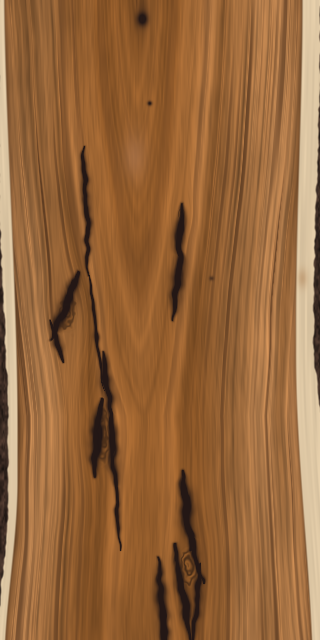
Reproduce this texture procedurally as a WebGL 1 fragment shader.

```glsl
precision highp float;
// A live-edge plank: brown heartwood with nested cathedral grain, pale sapwood
// and bark at the sides. Stretched value noise follows a warped ring field;
// knots push the grain aside and tapered strokes add the dark cracks.

uniform vec2 u_resolution;

const vec3 WOOD_DARK  = vec3(0.29, 0.18, 0.10);
const vec3 WOOD_AMBER = vec3(0.58, 0.36, 0.165);
const vec3 WOOD_TAN   = vec3(0.66, 0.46, 0.28);
const vec3 SAPWOOD    = vec3(0.88, 0.79, 0.65);
const vec3 BARK       = vec3(0.22, 0.16, 0.13);
const vec3 INK        = vec3(0.12, 0.08, 0.08);
const float HEART_X   = 0.435; // axis of the arches
const float ARCH      = 0.14;  // how fast the arches close downwards
const float ARCH_END  = 1.3;   // depth where the last arch closes
const float GRAIN     = 0.34;  // contrast of the grain

float hash(vec2 p) {
  return fract(sin(dot(p, vec2(127.1, 311.7))) * 43758.5);
}

float noise(vec2 p) {
  vec2 i = floor(p), f = fract(p);
  f = f * f * (3.0 - 2.0 * f);
  return mix(mix(hash(i), hash(i + vec2(1, 0)), f.x),
             mix(hash(i + vec2(0, 1)), hash(i + vec2(1, 1)), f.x), f.y);
}

float fbm(vec2 p) {
  return 0.6 * noise(p) + 0.4 * noise(p * 2.3 + 7.3);
}

// Soft elliptical spot, 1 at the centre
float spot(vec2 p, vec2 c, vec2 r) {
  vec2 q = (p - c) / r;
  return exp(-dot(q, q));
}

// Knot: bends the grain in x and adds a ringed disc (coverage, shade)
void knot(vec2 p, vec2 c, vec2 r, float wobble, inout float x, inout vec2 disc) {
  x -= 0.62 * (p.x - c.x) * spot(p, c, r * 2.3);
  float d = length((p - c) / r) + wobble;
  float cover = 1.0 - smoothstep(0.55, 1.15, d);
  if (cover > disc.x) disc = vec2(cover, 0.5 + 0.5 * sin(d * 15.0));
}

// Stroke from s.xy to s.zw, thin at both ends
void stroke(vec2 p, vec4 s, float w, inout float ink) {
  vec2 ab = s.zw - s.xy, q = p - s.xy;
  float h = clamp(dot(q, ab) / dot(ab, ab), 0.0, 1.0);
  ink = max(ink, exp(-length(q - ab * h) / (w * (0.3 + 2.8 * h * (1.0 - h)))));
}

float cracks(vec2 p) {
  p += vec2(0.02, 0.01) * (vec2(fbm(p * vec2(12, 16)), fbm(p * 14.0 + 9.0)) - 0.5);
  float v = 0.0;
  // Left: long hairline, then the two big knots
  stroke(p, vec4(0.26, 0.46, 0.278, 0.86), 0.009, v);
  stroke(p, vec4(0.25, 0.85, 0.16, 1.06), 0.017, v);
  stroke(p, vec4(0.16, 1.0, 0.195, 1.13), 0.01, v);
  stroke(p, vec4(0.28, 0.86, 0.325, 1.22), 0.006, v);
  stroke(p, vec4(0.325, 1.1, 0.345, 1.32), 0.014, v);
  stroke(p, vec4(0.315, 1.25, 0.295, 1.49), 0.017, v);
  stroke(p, vec4(0.345, 1.28, 0.362, 1.53), 0.013, v);
  stroke(p, vec4(0.355, 1.44, 0.378, 1.72), 0.006, v);
  // Right: upper crack, then the lower knot
  stroke(p, vec4(0.57, 0.64, 0.558, 0.82), 0.013, v);
  stroke(p, vec4(0.565, 0.76, 0.543, 1.0), 0.013, v);
  stroke(p, vec4(0.57, 1.47, 0.595, 1.72), 0.017, v);
  stroke(p, vec4(0.59, 1.66, 0.635, 1.82), 0.011, v);
  stroke(p, vec4(0.545, 1.7, 0.6, 2.02), 0.014, v);
  stroke(p, vec4(0.63, 1.76, 0.6, 2.02), 0.01, v);
  stroke(p, vec4(0.5, 1.74, 0.515, 2.1), 0.014, v);
  return v * (0.6 + 0.8 * fbm(p * vec2(70, 18)));
}

void main() {
  vec2 uv = gl_FragCoord.xy / u_resolution;
  vec2 p = vec2(uv.x, 2.0 - 2.0 * uv.y); // depth runs down from 0 to 2
  float d = p.y, px = 1.2 / u_resolution.x;

  // Live-edge outlines
  float rough = 0.008 * (fbm(vec2(d * 34.0, 5)) - 0.5);
  float bow = smoothstep(0.0, 1.0, d);
  float heartL = 0.013 + 0.042 * smoothstep(-0.1, 1.35, d) * (1.0 - smoothstep(1.5, 2.1, d));
  float heartR = 0.945 - 0.02 * bow + 0.055 * smoothstep(1.1, 2.2, d);
  float barkL = rough - 0.004 + 0.029 * smoothstep(0.5, 1.35, d) * (1.0 - smoothstep(1.6, 1.95, d));
  float barkR = rough + 1.002 - 0.021 * bow + 0.025 * smoothstep(1.05, 1.4, d);

  // Ring field: bends at knots, follows the edges, arches in the middle
  float x = p.x, wobble = 0.7 * (fbm(p * 38.0) - 0.5);
  vec2 disc = vec2(0);
  knot(p, vec2(0.21, 0.98), vec2(0.032, 0.065), wobble, x, disc);
  knot(p, vec2(0.326, 1.36), vec2(0.03, 0.085), wobble, x, disc);
  knot(p, vec2(0.567, 0.67), vec2(0.014, 0.026), wobble, x, disc);
  knot(p, vec2(0.588, 1.77), vec2(0.032, 0.065), wobble, x, disc);
  x = 0.03 + 0.91 * (x - heartL) / (heartR - heartL);
  x += 0.022 * (fbm(vec2(p.x * 4.0, d * 2.2)) - 0.5);
  float side = abs(x - HEART_X);
  float ring = pow(pow(side, 1.5) + pow(ARCH * min(d, ARCH_END), 1.5), 0.667);
  float drift = d * 0.7 + x * 1.6;
  float broad = noise(vec2(ring * 27.0, drift)) - 0.5;
  float bands = noise(vec2(ring * 75.0, drift * 1.3 + 4.0)) - 0.5;
  float fine = noise(vec2(ring * 165.0, drift * 2.0 + 8.0)) - 0.5;
  float pores = noise(vec2(x * 230.0, d * 16.0)) - 0.5;

  // Heartwood
  float flank = smoothstep(0.08, 0.36, side);
  vec3 col = mix(WOOD_AMBER, WOOD_TAN, clamp(flank * 0.8 + 0.6 * broad, 0.0, 1.0));
  col *= 1.0 + GRAIN * (0.8 * broad + (0.6 + 0.3 * flank) * bands + (0.4 + 0.6 * flank) * fine + 0.35 * pores);
  float lines = smoothstep(0.12, 0.42, bands) * (0.25 + 0.4 * flank) + 0.4 * smoothstep(0.2, 0.5, fine) * flank;
  col = mix(col, WOOD_DARK, min(lines, 0.75));
  col *= 0.9 + 0.2 * fbm(p * vec2(5, 3) + 11.0);
  col = mix(col, vec3(0.68, 0.47, 0.32), 0.55 * spot(p, vec2(0.42, 0.49), vec2(0.035, 0.07)));

  // Knots, stained cracks and pin knots
  col = mix(col, mix(WOOD_DARK * 0.8, WOOD_AMBER, disc.y), 0.8 * disc.x);
  float crack = cracks(p);
  col = mix(col, WOOD_DARK, 0.75 * smoothstep(0.03, 0.4, crack));
  float pins = spot(p, vec2(0.445, 0.06), vec2(0.016, 0.02)) + 0.3 * spot(p, vec2(0.445, 0.04), vec2(0.025, 0.06))
             + spot(p, vec2(0.468, 0.323), vec2(0.007)) + 0.6 * spot(p, vec2(0.661, 0.87), vec2(0.007));
  col = mix(col, INK, min(0.93, max(pins, smoothstep(0.27, 0.62, crack))));

  // Dark rim, sapwood and bark
  float inside = min(p.x - heartL, heartR - p.x);
  col = mix(col, WOOD_DARK, 0.55 * exp(-max(inside, 0.0) / 0.009));
  vec3 sap = SAPWOOD * (0.94 + 0.1 * noise(vec2(inside * 160.0, d * 4.0)));
  sap = mix(sap, WOOD_TAN, 0.4 * spot(p, vec2(0.945, 0.87), vec2(0.015, 0.03)));
  col = mix(sap, col, smoothstep(-px, px, inside));
  vec3 bark = BARK * (0.4 + 1.2 * fbm(p * vec2(110, 45)));
  col = mix(bark, col, smoothstep(-px, px, min(p.x - barkL, barkR - p.x)));
  gl_FragColor = vec4(col, 1);
}
```
